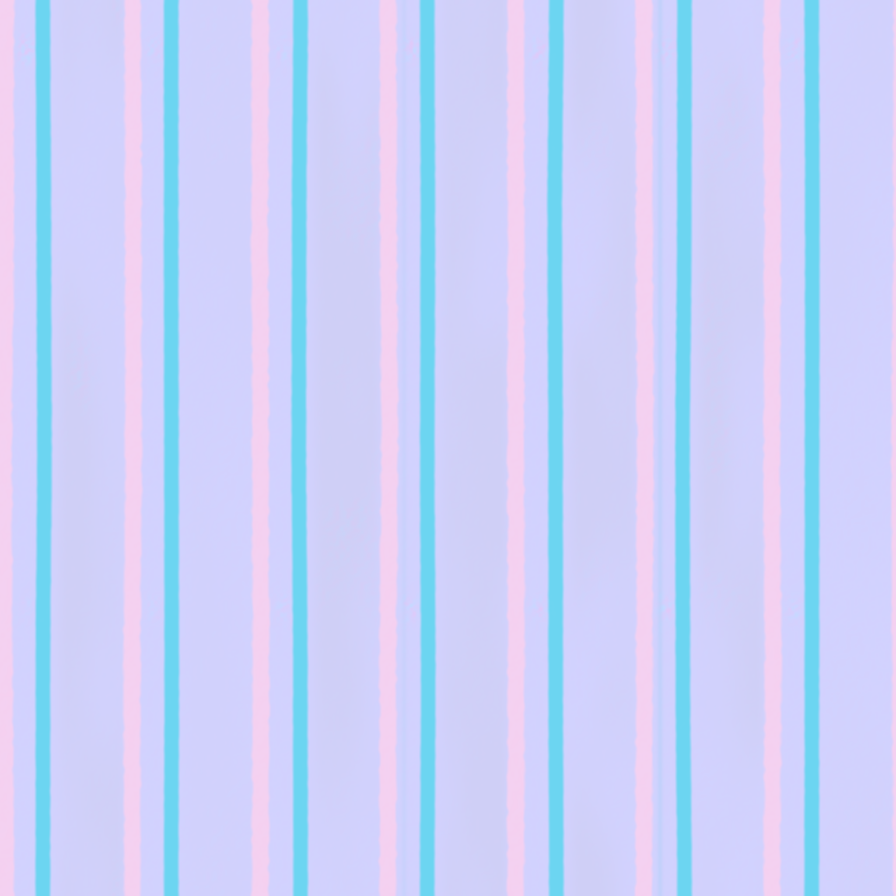
Reproduce this pattern procedurally as a WebGL 2 fragment shader.

```glsl
#version 300 es
precision highp float;
// Lilac boards with seven pairs of thin pink and cyan upright stripes, faintly worn.
uniform vec2 u_resolution;
out vec4 fragColor;

const float REPEATS = 7.0;
const vec3 LILAC = vec3(0.822, 0.822, 0.995);
const vec3 DUSTY_LILAC = vec3(0.812, 0.812, 0.965);
const vec3 PINK = vec3(0.957, 0.818, 0.943);
const vec3 CYAN = vec3(0.425, 0.835, 0.945);
const vec3 SEAM_BLUE = vec3(0.75, 0.82, 0.98);

// Integer hash of a lattice point, 0 to 1
float hash(vec2 cell, float seed) {
  uvec3 v = uvec3(ivec3(vec3(cell, seed))) * 1664525u + 1013904223u;
  v.x += v.y * v.z;
  v.y += v.z * v.x;
  v.z += v.x * v.y;
  v ^= v >> 16u;
  v.x += v.y * v.z;
  return float(v.x >> 8u) / 16777216.0;
}

// Value noise that wraps over the unit square
float noise(vec2 uv, vec2 period, float seed) {
  vec2 p = uv * period;
  vec2 i = floor(p);
  vec2 f = fract(p);
  f = f * f * (3.0 - 2.0 * f);
  vec2 a = mod(i, period);
  vec2 b = mod(i + 1.0, period);
  float low = mix(hash(a, seed), hash(vec2(b.x, a.y), seed), f.x);
  float high = mix(hash(vec2(a.x, b.y), seed), hash(b, seed), f.x);
  return mix(low, high, f.y);
}

// Signed distance to the nearest copy of a point on a unit circle
float wrapped(float x, float center) {
  return fract(x - center + 0.5) - 0.5;
}

// Soft upright stripe, measured in repeats, with a slowly drifting center
float stripe(vec2 uv, float center, float halfWidth, float rough, float seed) {
  float x = uv.x * REPEATS;
  float column = mod(floor(x - center + 0.5), REPEATS);
  float drift = (noise(vec2(column / REPEATS, uv.y), vec2(REPEATS, 4.0), seed) - 0.5) * 0.016;
  float ragged = (noise(uv, vec2(90.0, 128.0), seed + 1.0) - 0.5) * rough;
  float soft = max(0.016, 0.75 * REPEATS / u_resolution.x);
  float d = abs(wrapped(x, center + drift)) - halfWidth + ragged;
  return 1.0 - smoothstep(-soft, soft, d);
}

// Fine surface height, used for the embossed grain
float grainHeight(vec2 uv) {
  return 0.6 * noise(uv, vec2(140.0, 110.0), 21.0) + 0.4 * noise(uv, vec2(256.0), 22.0);
}

// Small dented spot at a given height on every board
float dent(vec2 uv, float height, float seed) {
  float column = mod(floor(uv.x * REPEATS), REPEATS);
  float strength = 0.35 + 0.65 * hash(vec2(column, 0.0), seed);
  vec2 d = vec2(wrapped(uv.x * REPEATS, 0.215) / 0.07, wrapped(uv.y, height) / 0.014);
  return strength * exp(-dot(d, d));
}

// Smooth dusty areas; some boards are cleaner than the rest
float dust(vec2 uv) {
  float x = uv.x * REPEATS - 0.341;
  float column = mod(floor(x), REPEATS);
  float board = smoothstep(0.04, 0.2, fract(x)) * (1.0 - smoothstep(0.56, 0.68, fract(x)));
  float cleaner = mod(column, 5.0) == 1.0 ? 0.2 : 1.0;
  float cloud = noise(uv, vec2(14.0, 4.0), 31.0) * 0.7 + noise(uv, vec2(28.0, 9.0), 32.0) * 0.3;
  return board * cleaner * smoothstep(0.15, 0.75, cloud);
}

// Thin blue seam beside the pink stripe on two of the boards
float seam(vec2 uv) {
  float x = uv.x * REPEATS;
  float column = floor(x);
  float present = mod(column, 2.0) * step(3.0, column) * mix(0.45, 0.8, step(4.0, column));
  float d = wrapped(x, 0.157) / 0.021;
  return present * exp(-d * d);
}

void main() {
  vec2 uv = gl_FragCoord.xy / u_resolution;

  // Board surface
  float dusty = dust(uv);
  vec3 color = mix(LILAC, DUSTY_LILAC, dusty);
  color = mix(color, SEAM_BLUE, seam(uv));

  // Painted stripes
  color = mix(color, PINK, stripe(uv, 0.036, 0.065, 0.016, 3.0));
  float cyanMask = stripe(uv, 0.341, 0.057, 0.004, 7.0);
  color = mix(color, CYAN, cyanMask);

  // Embossed grain, strongest in rough patches and dents
  float slope = grainHeight(uv + vec2(0.002, -0.001)) - grainHeight(uv - vec2(0.002, -0.001));
  float patches = smoothstep(0.58, 0.85, noise(uv, vec2(21.0, 12.0), 41.0));
  float dents = dent(uv, 0.944, 51.0) + 0.7 * dent(uv, 0.321, 52.0);
  float relief = (0.007 + 0.035 * patches * dusty + 0.2 * dents) * (1.0 - 0.8 * cyanMask);
  color += slope * relief * vec3(-1.0, 0.6, 0.35);

  fragColor = vec4(clamp(color, 0.0, 1.0), 1.0);
}
```
